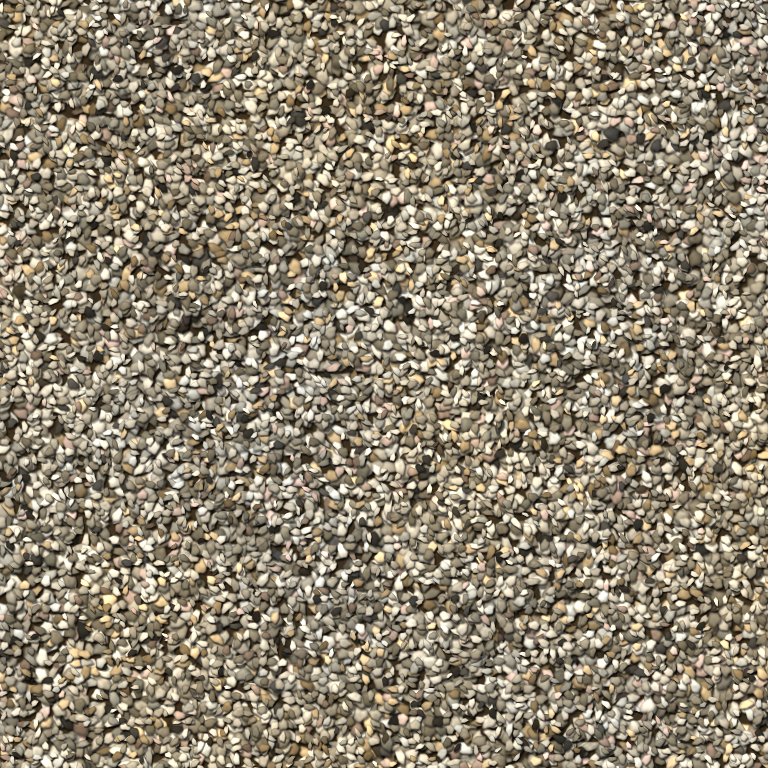
Write a three.js fragment shader that draws this texture.

```glsl
// Fine sunlit gravel: small overlapping grey and cream stone chips with dark gaps.
varying vec2 vUv;

vec4 hash4(vec2 p) {
  vec4 q = fract(p.xyxy * vec4(0.1031, 0.1030, 0.0973, 0.1099));
  q += dot(q, q.wzxy + 33.33);
  return fract((q.xxyz + q.yzzw) * q.zywx);
}

float valueNoise(vec2 p) {
  vec2 cell = floor(p);
  vec2 f = fract(p);
  f = f * f * (3.0 - 2.0 * f);
  float low = mix(hash4(cell).x, hash4(cell + vec2(1.0, 0.0)).x, f.x);
  float high = mix(hash4(cell + vec2(0.0, 1.0)).x, hash4(cell + 1.0).x, f.x);
  return mix(low, high, f.y);
}

// Angular, stretched blob: 0 at the centre, 1 on the outline
float chipField(vec2 p, vec4 shape) {
  float turn = shape.x * 6.2832;
  float c = cos(turn);
  float s = sin(turn);
  vec2 q = mat2(c, -s, s, c) * p;
  q /= mix(0.36, 0.62, shape.y) * vec2(1.15, mix(0.48, 0.98, shape.z));
  float angle = atan(q.y, q.x + 0.0001);
  float wobble = 0.09 * sin(3.0 * angle + 40.0 * shape.w)
               + 0.06 * sin(5.0 * angle + 70.0 * shape.w);
  return length(q) * (1.0 + wobble);
}

// Stone colour: warm grey ramp, with some faintly ochre, rosy and bluish chips
vec3 chipColor(vec4 pick, float warmth) {
  float tone = mix(0.45, 1.06, pick.x);
  vec3 stone = vec3(tone + 0.04, tone, tone - 0.085);
  float ochreShare = 0.03 + 0.22 * warmth * warmth;
  if (pick.y < ochreShare) {
    stone *= vec3(1.04, 0.95, 0.81);
  } else if (pick.y > 0.94) {
    stone *= vec3(1.01, 0.92, 0.93);
  } else if (pick.y > 0.76) {
    stone *= vec3(0.94, 0.97, 1.01);
  }
  // A few nearly black chips
  return stone * (pick.z < 0.05 ? 0.35 : 1.0);
}

// Paints one scattered layer of chips, each with a soft shadow, over the ground
vec3 paintLayer(vec3 ground, vec2 uv, float cells, float share, float seed) {
  vec2 p = uv * cells;
  vec2 home = floor(p);
  float warmth = valueNoise(uv * 6.0 + 17.0);
  for (int y = -1; y <= 1; y++) {
    for (int x = -1; x <= 1; x++) {
      vec2 id = home + vec2(float(x), float(y));
      vec4 place = hash4(id + seed);
      vec4 shape = hash4(id + seed + 211.0);
      vec4 pick = hash4(id + seed + 437.0);
      if (place.z < share) {
        vec2 offset = p - id - 0.5 - 0.7 * (place.xy - 0.5);
        float field = chipField(offset, shape);
        float shade = chipField(offset - vec2(0.09, -0.15), shape);
        ground *= 1.0 - 0.56 * (1.0 - smoothstep(0.75, 1.35, shade));

        // Light from the upper left, darker towards the rim
        float light = 1.0 + 0.32 * dot(offset, vec2(-0.5, 0.85));
        light *= 1.0 - 0.27 * smoothstep(0.45, 1.1, field);
        vec3 stone = chipColor(pick, warmth) * light;
        ground = mix(ground, stone, 1.0 - smoothstep(0.78, 1.2, field));
      }
    }
  }
  return ground;
}

void main() {
  vec3 color = vec3(0.24, 0.19, 0.12);
  color = paintLayer(color, vUv + 0.19, 54.0, 1.0, 307.0);
  color = paintLayer(color, vUv, 60.0, 0.85, 13.0);
  color = paintLayer(color, vUv + 0.37, 68.0, 0.55, 71.0);
  color = paintLayer(color, vUv + 0.73, 88.0, 0.50, 139.0);

  // Mineral mottling and faint broad patches
  color *= 0.90 + 0.20 * valueNoise(vUv * 190.0);
  color *= 0.95 + 0.10 * valueNoise(vUv * 9.0 + 5.0);
  color *= mix(vec3(1.0), vec3(1.03, 1.0, 0.94), valueNoise(vUv * 5.0 + 31.0));
  gl_FragColor = vec4(clamp(color, 0.0, 1.0), 1.0);
}
```
